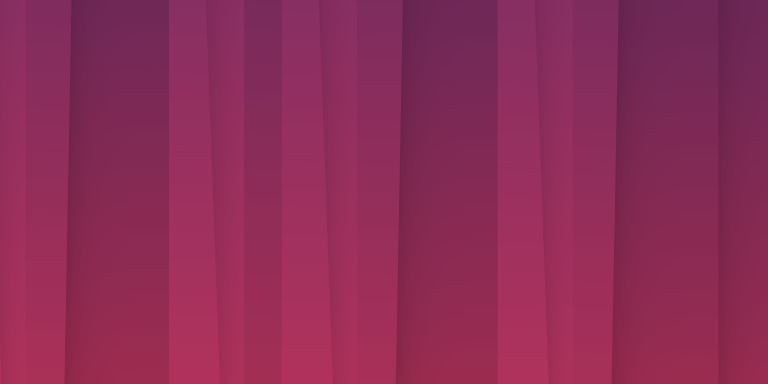
Give the GLSL for this background, as a WebGL 2 fragment shader.

```glsl
#version 300 es
precision highp float;
// Folded paper curtain: repeated pleats over a plum to crimson gradient.
// Each pleat is a lit strip, a slanted fold, a ridge and a slanted drop into
// a dark strip; every slanted edge casts a soft shadow to its right.

uniform vec2 u_resolution;
out vec4 outColor;

// Gradient ends for the dark and the lit paper
const vec3 DARK_TOP = vec3(0.425, 0.155, 0.340);
const vec3 DARK_BOTTOM = vec3(0.605, 0.170, 0.310);
const vec3 LIT_TOP = vec3(0.540, 0.185, 0.390);
const vec3 LIT_BOTTOM = vec3(0.700, 0.200, 0.365);
const float GRADIENT_TILT = 0.08;

// Pleats: left edge and tone of the middle strip (0 dark, 1 lit)
const int PLEAT_COUNT = 4;
const vec2 PLEATS[PLEAT_COUNT] = vec2[](
  vec2(-0.0645, 0.60), vec2(0.2200, 0.38), vec2(0.3670, 0.60), vec2(0.6480, 0.60));

// Offsets inside a pleat, as fractions of the canvas width
const vec2 FOLD = vec2(0.0664, 0.0482);   // x at the bottom, x at the top
const float RIDGE = 0.0977;
const vec2 DROP = vec2(0.1484, 0.1576);   // x at the bottom, x at the top
const float LAST_EDGE = 0.9355;

const float FOLD_SHADOW = 0.11;
const float DROP_SHADOW = 0.13;
const float FOLD_SOFTNESS = 0.022;
const float DROP_SOFTNESS = 0.020;

// Smooth step that is one pixel wide at any canvas size
float coverage(float d) {
  return clamp(d * u_resolution.x + 0.5, 0.0, 1.0);
}

// Light left beside an edge, fading back to full at a distance
float shadowLight(float d, float strength, float softness) {
  return 1.0 - strength * exp(-max(d, 0.0) / softness);
}

// Lay a strip with tone (x) and light (y) over all to the right of an edge
vec2 layStrip(vec2 paper, float d, float tone, float light) {
  return mix(paper, vec2(tone, light), coverage(d));
}

void main() {
  vec2 uv = gl_FragCoord.xy / u_resolution;
  vec2 paper = vec2(0.0, 1.0);

  // Strips from left to right, each covering the one before
  for (int i = 0; i < PLEAT_COUNT; i++) {
    float x = uv.x - PLEATS[i].x;
    float foldDist = x - mix(FOLD.x, FOLD.y, uv.y);
    float dropDist = x - mix(DROP.x, DROP.y, uv.y);
    paper = layStrip(paper, x, 0.90, 1.0);
    paper = layStrip(paper, foldDist, 1.0,
                     shadowLight(foldDist, FOLD_SHADOW, FOLD_SOFTNESS));
    paper = layStrip(paper, x - RIDGE, PLEATS[i].y, 1.0);
    paper = layStrip(paper, dropDist, 0.08,
                     shadowLight(dropDist, DROP_SHADOW, DROP_SOFTNESS));
  }

  // Upright edge of the last dark strip
  float lastDist = uv.x - LAST_EDGE;
  paper = layStrip(paper, lastDist, 0.06,
                   shadowLight(lastDist, DROP_SHADOW, DROP_SOFTNESS));

  // Gently tilted gradient, brighter toward the lower left
  float height = clamp(uv.y + GRADIENT_TILT * (uv.x - 0.5), 0.0, 1.0);
  vec3 darkPaper = mix(DARK_BOTTOM, DARK_TOP, height);
  vec3 litPaper = mix(LIT_BOTTOM, LIT_TOP, height);
  outColor = vec4(mix(darkPaper, litPaper, paper.x) * paper.y, 1.0);
}
```
